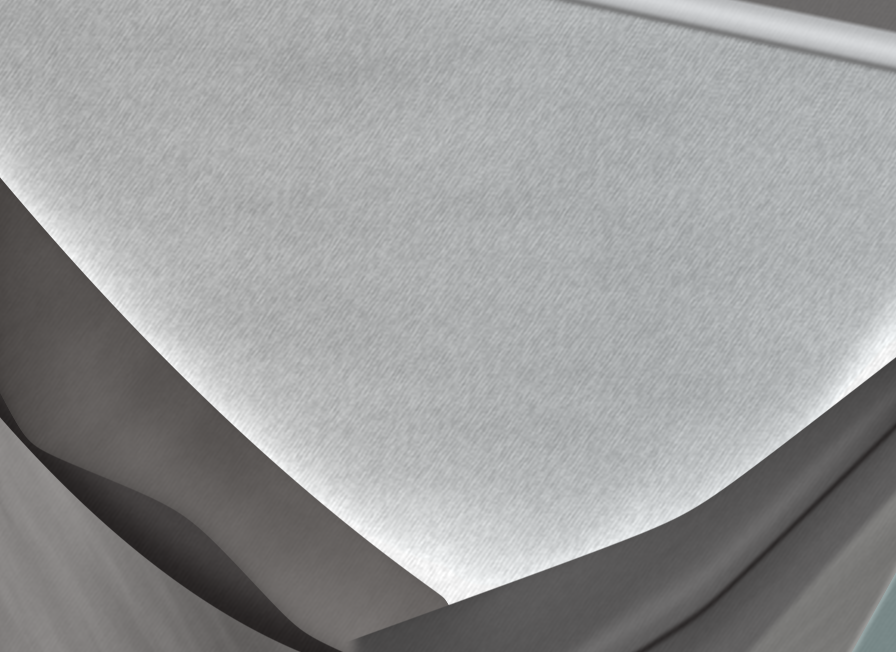
Give the GLSL for this texture, as a Shadertoy shader.

```glsl
// Backlit twill cloth hanging between dark, overlapping folds.

const float ASPECT = 1.376;
const vec3 CLOTH = vec3(0.682, 0.686, 0.686);
const vec3 FOLD_WARM = vec3(0.350, 0.335, 0.328);
const vec3 FOLD_COOL = vec3(0.355, 0.350, 0.350);
const vec3 LINING = vec3(0.53, 0.52, 0.515);
const vec3 SHADOW = vec3(0.15, 0.137, 0.136);
const vec3 GLASS = vec3(0.47, 0.53, 0.53);
const vec2 TWILL_ACROSS = vec2(0.82, -0.57);
const float TWILL_FREQ = 165.0;   // ribs per canvas height
const float TWILL_DEPTH = 0.020;
const float STROKE_DEPTH = 0.060;
const float GRAIN_DEPTH = 0.050;
const float GLOW_WIDTH = 0.042;

float hash(vec2 p) {
    return fract(sin(dot(p, vec2(127.1, 311.7))) * 43758.5453);
}

float noise(vec2 p) {
    vec2 i = floor(p), f = fract(p);
    f = f * f * (3.0 - 2.0 * f);
    return mix(mix(hash(i), hash(i + vec2(1, 0)), f.x),
               mix(hash(i + vec2(0, 1)), hash(i + vec2(1, 1)), f.x), f.y);
}

float fbm(vec2 p) {
    float sum = 0.0, amp = 0.5;
    for (int i = 0; i < 4; i++) {
        sum += amp * noise(p);
        p = p * 2.03 + 7.1;
        amp *= 0.5;
    }
    return sum;
}

// Smooth ramp: zero for negative x, slope one for positive x.
float ramp(float x, float soft) {
    return 0.5 * (x + sqrt(x * x + soft * soft));
}

float bell(float x, float width) {
    float t = x / width;
    return exp(-t * t);
}

// One at the border, fading inwards.
float fade(float depth, float width) {
    return exp(-max(depth, 0.0) / width);
}

float cover(float d) {
    float e = max(0.0016, 0.8 / iResolution.y);
    return smoothstep(-e, e, d);
}

// Heights of the fold outlines over x.
float leftEdge(float x) {
    return 0.728 - 1.19 * x + 0.36 * x * x - 1.2 * ramp(x - 0.684, 0.004);
}
float rightEdge(float x) {
    return 0.023 + 0.36 * (x - 0.556) + 0.42 * ramp(x - 1.06, 0.06);
}
float bandTop(float x) {
    return 0.395 - 2.0 * x + 1.62 * ramp(x - 0.04, 0.02)
         - 0.75 * ramp(x - 0.29, 0.05) + 0.7 * ramp(x - 0.46, 0.03);
}
float bandBottom(float x) {
    return 0.36 - 1.14 * x + 0.78 * x * x;
}
float creaseLine(float x) {
    return 0.346 - 0.97 * (ASPECT - x) + 0.35 * ramp(1.08 - x, 0.03);
}

// Cloth lit from behind, brightest along the folds.
vec3 backlitCloth(vec2 p) {
    float dl = (p.y - leftEdge(p.x)) * 0.7;
    float dr = (p.y - rightEdge(p.x)) * 0.86;
    float lit = 0.25 * fade(dl, GLOW_WIDTH) + 0.18 * fade(dr, GLOW_WIDTH);
    lit += 0.11 * bell(length(p - vec2(0.70, 0.12)), 0.15);
    // Bright ridge at the right and a soft pleat beside it
    float ridge = p.x - 1.23 - 0.60 * (p.y - 0.32);
    lit += 0.16 * smoothstep(-0.03, 0.04, ridge) * smoothstep(0.66, 0.45, p.y);
    float pleat = p.x - 1.02 - 0.75 * (p.y - 0.27);
    lit += 0.025 * bell(pleat, 0.045) * smoothstep(0.5, 0.25, p.y);
    lit -= 0.02 * smoothstep(0.65, 1.0, p.y) * smoothstep(1.0, 0.3, p.x);
    lit += 0.07 * (fbm(p * vec2(4.0, 10.0)) - 0.47);
    vec3 tint = vec3(-0.006, 0.002, 0.007) * smoothstep(0.3, 1.1, p.x);
    return min(CLOTH + tint + lit, vec3(0.95));
}

// Bright rolled hem with a shaded underside.
vec3 addHem(vec3 col, vec2 p) {
    float d = p.y - (1.0 - 0.215 * (p.x - 0.86));
    float top = p.y - (1.0 - 0.205 * (p.x - 1.13));
    float sheen = 0.70 + 0.14 * bell(d - 0.032, 0.016);
    col = mix(col, vec3(0.99, 1.0, 1.01) * sheen, cover(d));
    col = mix(col, vec3(0.40), 0.75 * bell(d - 0.003, 0.006));
    return mix(col, vec3(0.42, 0.412, 0.41), smoothstep(-0.004, 0.005, top));
}

vec3 leftFold(vec2 p) {
    float depth = leftEdge(p.x) - p.y;
    float shade = 0.07 * smoothstep(0.03, 0.20, depth) * smoothstep(0.0, 0.25, p.x);
    shade += 0.07 * smoothstep(0.3, 0.6, p.x) - 0.06 * exp(-p.x / 0.06);
    shade -= 0.03 * fade(depth, 0.012);
    shade += 0.05 * (fbm(vec2(p.x + p.y, p.x - p.y) * vec2(5.0, 12.0)) - 0.47);
    vec3 col = FOLD_WARM + shade;
    // Striped lining below a dark twisted band
    float streak = fbm(vec2((p.x + 0.55 * p.y) * 26.0, p.y * 4.0)) - 0.47;
    vec3 lining = LINING + 0.14 * streak - 0.12 * smoothstep(0.1, 0.4, p.x);
    float low = p.y - bandBottom(p.x), high = bandTop(p.x) - p.y;
    vec3 band = SHADOW + 0.12 * smoothstep(0.0, 0.09, low);
    col = mix(col, col * 0.85, fade(-high, 0.02));
    col = mix(col, band, cover(high));
    return mix(col, lining, cover(-low));
}

vec3 rightFold(vec2 p) {
    float depth = rightEdge(p.x) - p.y;
    float d = p.y - creaseLine(p.x);
    float far = ASPECT - p.x;
    float pleats = fbm(vec2((p.y - 0.85 * p.x) * 18.0, p.x * 2.0)) - 0.47;
    vec3 col = FOLD_COOL + 0.07 * pleats - 0.03 * fade(depth, 0.01);
    col += 0.06 * bell(d - 0.05, 0.022) - 0.06 * exp(-far / 0.1);
    col -= 0.06 * smoothstep(0.85, 0.55, p.x);
    // Under the crease: shadow, pale panel, then the glassy corner
    vec3 under = FOLD_COOL + 0.03 - 0.10 * fade(-d, 0.05) + 0.09 * pleats;
    float panel = 0.247 - 1.08 * far - p.y;
    under = mix(under, vec3(0.48, 0.477, 0.47) + 0.12 * pleats,
                smoothstep(-0.01, 0.015, panel));
    float corner = 0.122 - 1.8 * far - p.y;
    under = mix(under, GLASS, cover(corner));
    under += 0.12 * bell(corner, 0.012);
    col = mix(under, col, cover(d));
    return mix(col, SHADOW, 0.85 * bell(d, 0.0065));
}

// Broken diagonal strokes over fine ribs and grain.
float twill(vec2 p) {
    float across = dot(p, TWILL_ACROSS);
    float along = dot(p, vec2(-TWILL_ACROSS.y, TWILL_ACROSS.x));
    float rib = sin(6.2832 * TWILL_FREQ * across + 2.5 * noise(p * 40.0));
    float stroke = noise(vec2(across * 300.0, along * 85.0)) - 0.5;
    float grain = noise(p * vec2(210.0, 280.0)) - 0.5;
    return TWILL_DEPTH * rib * (0.4 + noise(p * 70.0))
         + STROKE_DEPTH * stroke + GRAIN_DEPTH * grain;
}

void mainImage(out vec4 fragColor, in vec2 fragCoord) {
    vec2 p = fragCoord / iResolution.xy * vec2(ASPECT, 1.0);

    vec3 col = addHem(backlitCloth(p), p);
    float left = cover(leftEdge(p.x) - p.y);
    float right = cover(rightEdge(p.x) - p.y) * smoothstep(0.53, 0.56, p.x);
    col = mix(col, leftFold(p), left);
    col = mix(col, rightFold(p), right);

    float hem = cover(p.y - (1.0 - 0.215 * (p.x - 0.86)));
    float weave = 1.0 - 0.8 * max(max(left, right), hem);
    col += weave * twill(p);

    fragColor = vec4(clamp(col, 0.0, 1.0), 1.0);
}
```
